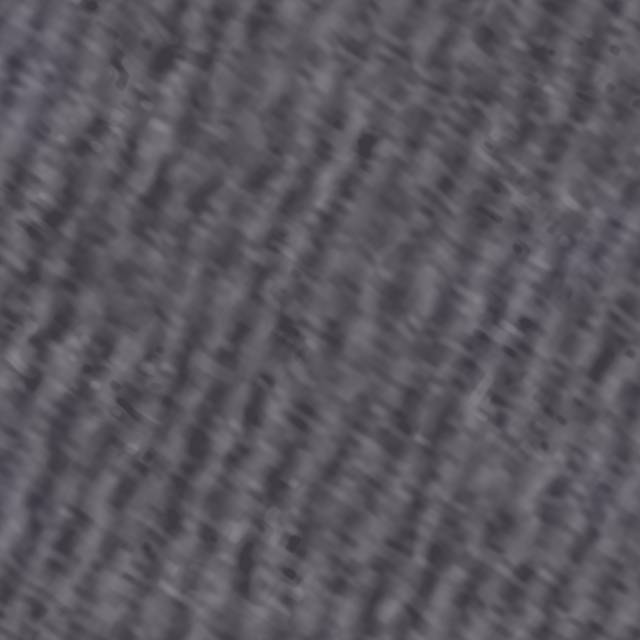
Write a Shadertoy shader that draws this texture.

```glsl
// Soft grey ribbed cloth: slanted cords crossed by fine, uneven diagonal threads.

#define RIBS 13.5          // cords across the canvas
#define SLANT 0.39         // sideways run of a cord per unit of height
#define WOBBLE 0.42        // sideways drift of the cords, in cords
#define RIB_DEPTH 0.19     // contrast between crest and groove
#define THREAD_DEPTH 0.42  // contrast of the diagonal threads
#define MOTTLE_DEPTH 0.46  // contrast of the blotches along the cords
#define WEAR_DEPTH 0.20    // contrast of broad faded areas
#define FLECK_DEPTH 0.30   // strength of pale fibres and dark pits
#define GROOVE_COLOR vec3(0.245, 0.230, 0.260)
#define CREST_COLOR vec3(0.500, 0.488, 0.507)
#define FADE_TINT vec3(-0.004, -0.002, 0.016)

float hash(vec2 cell) {
    vec3 p = fract(vec3(cell.xyx) * 0.1031);
    p += dot(p, p.yzx + 33.33);
    return fract((p.x + p.y) * p.z);
}

// Smooth value noise, centred on zero
float noise(vec2 p) {
    vec2 cell = floor(p);
    vec2 f = fract(p);
    f = f * f * f * (f * (f * 6.0 - 15.0) + 10.0);
    float low = mix(hash(cell), hash(cell + vec2(1.0, 0.0)), f.x);
    float high = mix(hash(cell + vec2(0.0, 1.0)), hash(cell + 1.0), f.x);
    return mix(low, high, f.y) - 0.5;
}

// Layers of noise, each turned to hide the grid
float layeredNoise(vec2 p) {
    float sum = 0.0;
    float weight = 0.6;
    for (int i = 0; i < 3; i++) {
        sum += weight * noise(p);
        p = mat2(1.6, 1.2, -1.2, 1.6) * p + 17.3;
        weight *= 0.5;
    }
    return sum;
}

void mainImage(out vec4 fragColor, in vec2 fragCoord) {
    vec2 uv = fragCoord / iResolution.xy;

    // Cord coordinates: x counts cords, y runs along them
    vec2 cord = vec2((uv.x - 0.5 - SLANT * (uv.y - 0.5)) * RIBS, uv.y * RIBS);
    cord.x += WOBBLE * noise(uv * 5.0 + 31.0) + 0.22 * noise(uv * 22.0 + 7.0);

    // Rounded cords of uneven height
    float height = 1.0 + 0.9 * noise(cord * vec2(0.8, 0.5) + 50.0);
    float shade = 0.43 + RIB_DEPTH * height * cos(6.2831853 * cord.x);

    // Short threads falling to the right
    vec2 along = normalize(vec2(0.82, -0.57));
    vec2 thread = vec2(dot(uv, along), dot(uv, vec2(-along.y, along.x)));
    thread.y += 0.012 * noise(uv * 18.0 + 90.0);
    shade += THREAD_DEPTH * noise(thread * vec2(36.0, 82.0) + 120.0);

    // Blotches along the cords and broad wear
    float wear = layeredNoise(uv * 3.5 + 61.0);
    shade += MOTTLE_DEPTH * layeredNoise(cord * vec2(2.2, 1.7) + 200.0);
    shade += WEAR_DEPTH * wear;

    // Sparse pale fibres and dark pits
    float fleck = noise(thread * vec2(38.0, 56.0) + 310.0);
    float patchy = smoothstep(-0.1, 0.35, noise(uv * 9.0 + 400.0));
    shade += FLECK_DEPTH * patchy * smoothstep(0.2, 0.46, fleck);
    shade -= FLECK_DEPTH * patchy * smoothstep(0.28, 0.48, -fleck);

    vec3 color = mix(GROOVE_COLOR, CREST_COLOR, clamp(shade, 0.0, 1.15));
    color += FADE_TINT * smoothstep(0.05, 0.3, wear);
    fragColor = vec4(color, 1.0);
}
```
